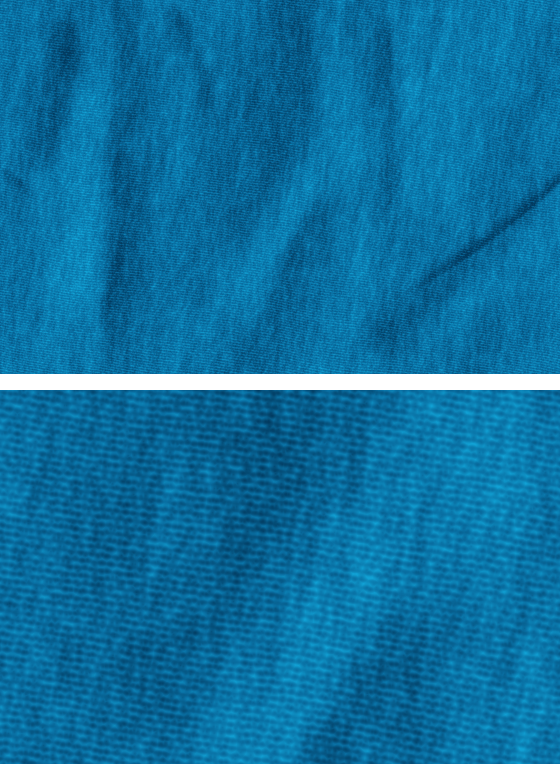
Top: the whole. Bottom: its middle third, enlarged.
Write a WebGL 2 fragment shader that draws this texture.

```glsl
#version 300 es
precision highp float;
// Softly rumpled blue knit cloth with fine ribs, heathered streaks and creases.
uniform vec2 u_resolution;
out vec4 fragColor;

const vec3 SHADE = vec3(0.02, 0.32, 0.49);
const vec3 BODY  = vec3(0.035, 0.43, 0.63);
const vec3 LIGHT = vec3(0.05, 0.53, 0.73);
const float RIBS = 144.0; // ribs per canvas height

vec2 hash2(vec2 cell) {
  vec3 q = fract(cell.xyx * vec3(0.1031, 0.1030, 0.0973));
  q += dot(q, q.yzx + 33.33);
  return fract((q.xx + q.yz) * q.zy);
}

// Distance to the nearest scattered point, centred near zero.
float cellular(vec2 p) {
  vec2 cell = floor(p), f = fract(p);
  float nearest = 4.0;
  for (int j = -1; j <= 1; j++) {
    for (int i = -1; i <= 1; i++) {
      vec2 o = vec2(i, j);
      vec2 r = o + hash2(cell + o) - f;
      nearest = min(nearest, dot(r, r));
    }
  }
  return sqrt(nearest) - 0.45;
}

// Layered sines, each octave turned and bent by the previous one.
float waves(vec2 p) {
  float sum = 0.0, amp = 0.5;
  for (int i = 0; i < 4; i++) {
    sum += amp * sin(p.x + 1.3 * sin(p.y + float(i)));
    p = mat2(1.5, 0.9, -0.9, 1.5) * p + 2.1;
    amp *= 0.6;
  }
  return sum;
}

// Bowed fold from a to b; width holds the falloff on its two sides.
float fold(vec2 p, vec2 a, vec2 b, float bow, vec2 width) {
  vec2 axis = b - a, dir = normalize(axis);
  float h = clamp(dot(p - a, axis) / dot(axis, axis), 0.0, 1.0);
  float side = dot(p - a, vec2(-dir.y, dir.x)) - bow * 4.0 * h * (1.0 - h);
  float d = side / (side < 0.0 ? width.x : width.y);
  float taper = smoothstep(0.0, 0.28, h) * (1.0 - smoothstep(0.72, 1.0, h));
  return exp(-d * d) * taper;
}

// Darkness of the hollows between the drapes.
float hollows(vec2 p) {
  float s = 0.6 * fold(p, vec2(0.20, 1.02), vec2(0.11, 0.48), 0.03, vec2(0.06, 0.025));
  s += 0.5 * fold(p, vec2(0.32, 1.30), vec2(0.29, -0.15), 0.02, vec2(0.02, 0.07));
  s += 0.4 * fold(p, vec2(0.43, 1.05), vec2(0.57, 0.64), 0.03, vec2(0.05, 0.015));
  s += 0.38 * fold(p, vec2(0.82, 1.20), vec2(0.60, 0.25), 0.07, vec2(0.14, 0.035));
  s += 0.45 * fold(p, vec2(0.97, 1.08), vec2(1.01, 0.34), 0.05, vec2(0.06, 0.02));
  s += 0.42 * fold(p, vec2(0.91, 0.60), vec2(0.56, -0.15), 0.0, vec2(0.035, 0.09));
  s += 0.4 * fold(p, vec2(1.34, 0.38), vec2(0.92, 0.02), 0.01, vec2(0.05, 0.05));
  return s;
}

// Narrow pinched wrinkles.
float creases(vec2 p) {
  float s = 0.65 * fold(p, vec2(1.66, 0.69), vec2(1.06, 0.20), 0.035, vec2(0.022, 0.007));
  s += 0.4 * fold(p, vec2(-0.05, 0.58), vec2(0.10, 0.47), 0.01, vec2(0.02, 0.008));
  s += 0.4 * fold(p, vec2(1.18, 0.99), vec2(1.12, 0.77), 0.01, vec2(0.025, 0.010));
  return s;
}

// Brightness of the raised drapes.
float ridges(vec2 p) {
  float s = 0.28 * fold(p, vec2(0.24, 0.72), vec2(0.25, 0.0), 0.0, vec2(0.05, 0.035));
  s += 0.22 * fold(p, vec2(0.86, 0.62), vec2(0.54, 0.06), 0.02, vec2(0.06, 0.04));
  s += 0.2 * fold(p, vec2(0.89, 0.95), vec2(0.92, 0.40), 0.0, vec2(0.06, 0.05));
  s += 0.22 * fold(p, vec2(1.19, 1.10), vec2(1.10, 0.40), 0.0, vec2(0.10, 0.09));
  s += 0.2 * fold(p, vec2(1.60, 0.58), vec2(1.05, 0.10), 0.05, vec2(0.02, 0.07));
  return s;
}

// Antialiased rows of stitches that lean with the cloth.
float ribs(vec2 p, float lean) {
  float phase = (p.y + 0.16 * p.x + lean) * RIBS;
  float visible = 1.0 - smoothstep(0.5, 0.9, fwidth(phase));
  return visible * sin(6.28319 * phase);
}

void main() {
  vec2 p = gl_FragCoord.xy / u_resolution.y;
  float drift = waves(p * vec2(4.0, 3.0));
  vec2 cloth = p + 0.020 * vec2(drift, waves(p.yx * 6.0 + 3.0));

  // Large light and shade, then smaller uneven dents.
  float tone = 0.63 - hollows(cloth) - creases(p + 0.004 * drift) + ridges(cloth);
  tone += 0.13 * waves(vec2(p.x * 8.0 - p.y * 2.5, p.y * 2.0 + 1.0));
  tone += 0.10 * waves(vec2(p.x * 24.0 - p.y * 7.0, p.y * 6.0 + 4.0));

  // Heathered yarn: soft bands, long streaks, short flecks, fine grain.
  vec2 yarn = vec2(cloth.x - 0.12 * p.y, p.y);
  tone += 0.26 * cellular(yarn * vec2(17.0, 4.0) + 3.0);
  tone += 0.36 * cellular(yarn * vec2(40.0, 8.0));
  tone += 0.44 * cellular(yarn * vec2(90.0, 26.0) + 7.0);
  float grain = cellular(mat2(0.8, 0.6, -0.6, 0.8) * p * 165.0 + 19.0);
  tone += 0.66 * grain;

  // Knit rows, broken up by the grain.
  tone += (0.21 + 0.2 * grain) * ribs(p, 0.012 * drift);

  tone = clamp(tone, -0.4, 1.5);
  vec3 colour = tone < 0.5 ? mix(SHADE, BODY, tone * 2.0)
                           : mix(BODY, LIGHT, tone * 2.0 - 1.0);
  fragColor = vec4(max(colour, 0.0), 1.0);
}
```
